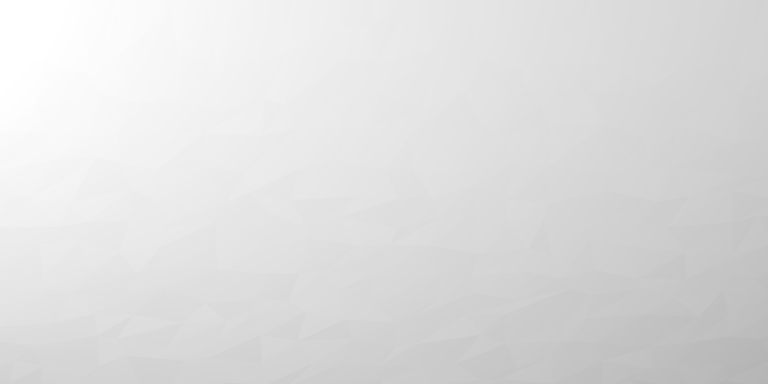
Write a WebGL 2 fragment shader that draws this background.

```glsl
#version 300 es
precision highp float;
// Pale grey low-poly backdrop, lit from the upper left and shaded toward the lower right.

uniform vec2 u_resolution;
out vec4 fragColor;

// Light along the top and bottom edges: left, centre, right
const vec3 TOP_LIGHT = vec3(1.015, 0.92, 0.825);
const vec3 BOTTOM_LIGHT = vec3(0.82, 0.795, 0.70);
const float FALLOFF = 1.75;        // how late the light drops toward the bottom

// Facet mesh
const vec2 MESH = vec2(18.0, 13.0); // columns and rows
const float ROW_CROWDING = 1.4;     // rows grow shorter toward the bottom
const float JITTER = 0.75;
const float TONE_TOP = 0.004;       // facet contrast at the top
const float TONE_BOTTOM = 0.018;    // facet contrast at the bottom
const float FLATTEN = 0.006;        // evens out the light inside each facet

float hash(vec2 p) {
    return fract(sin(dot(p, vec2(127.1, 311.7))) * 43758.5453);
}

// Smooth curve through three evenly spaced values
float curveThrough(vec3 v, float x) {
    return mix(v.x, v.z, x) + 2.0 * (2.0 * v.y - v.x - v.z) * x * (1.0 - x);
}

float baseLight(vec2 uv) {
    float top = curveThrough(TOP_LIGHT, uv.x);
    float bottom = curveThrough(BOTTOM_LIGHT, uv.x);
    return mix(top, bottom, pow(uv.y, FALLOFF));
}

vec2 meshPoint(vec2 id) {
    return id + JITTER * (vec2(hash(id), hash(id + 47.3)) - 0.5);
}

// Signed distance to the line a-b, positive on its inner side
float edgeDistance(vec2 p, vec2 a, vec2 b) {
    vec2 e = b - a;
    vec2 q = p - a;
    return (e.x * q.y - e.y * q.x) / max(length(e), 0.001);
}

// Adds one triangle's tone and coverage, with soft edges
void addFacet(vec2 p, vec2 a, vec2 b, vec2 c, float seed, float contrast,
              float soft, inout vec2 total) {
    float d = min(edgeDistance(p, a, b), min(edgeDistance(p, b, c), edgeDistance(p, c, a)));
    float cover = smoothstep(-soft, soft, d);
    float centreY = (a.y + b.y + c.y) / 3.0;
    float tone = (seed - 0.5) * contrast + (p.y - centreY) * FLATTEN * contrast / TONE_BOTTOM;
    total += vec2(tone, 1.0) * cover;
}

float facetTone(vec2 uv) {
    vec2 p = vec2(uv.x, pow(uv.y, ROW_CROWDING)) * MESH;
    vec2 cell = floor(p);
    float contrast = mix(TONE_TOP, TONE_BOTTOM, uv.y);
    float soft = MESH.x / u_resolution.x;
    vec2 total = vec2(0.0);
    for (int j = -1; j <= 1; j++) {
        for (int i = -1; i <= 1; i++) {
            vec2 id = cell + vec2(i, j);
            vec2 a = meshPoint(id);
            vec2 b = meshPoint(id + vec2(1.0, 0.0));
            vec2 c = meshPoint(id + vec2(1.0, 1.0));
            vec2 d = meshPoint(id + vec2(0.0, 1.0));
            addFacet(p, a, b, d, hash(id + 11.7), contrast, soft, total);
            addFacet(p, b, c, d, hash(id + 83.1), contrast, soft, total);
        }
    }
    return total.x / max(total.y, 0.001);
}

void main() {
    vec2 uv = gl_FragCoord.xy / u_resolution;
    uv.y = 1.0 - uv.y; // depth below the top edge
    float light = baseLight(uv) + facetTone(uv);
    fragColor = vec4(vec3(clamp(light, 0.0, 1.0)), 1.0);
}
```
